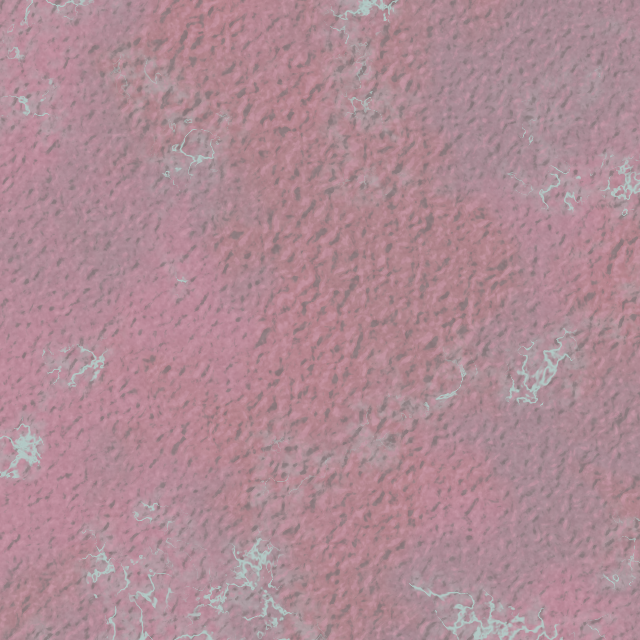
A Shadertoy shader for this texture:

```glsl
const vec3 ROSE = vec3(0.745, 0.552, 0.618);
const vec3 MAUVE = vec3(0.655, 0.550, 0.592);
const vec3 BRICK = vec3(0.705, 0.510, 0.530);
const vec3 SHADOW = vec3(0.520, 0.470, 0.480);
const vec3 LIGHT = vec3(0.785, 0.595, 0.655);
const vec3 HAZE = vec3(0.690, 0.660, 0.675);
const vec3 MINT = vec3(0.700, 0.810, 0.790);

const vec2 GRAIN_DIR = vec2(0.6, 0.8);       // long axis of the grains
const vec2 GRAIN_FREQ = vec2(95.0, 130.0);   // along and across that axis
const vec2 DENT_FREQ = vec2(55.0, 78.0);
const float GRAIN_STEP = 0.0030;
const float DENT_STEP = 0.0045;
const float BROAD_FREQ = 4.5;
const float ROUGH_FREQ = 3.6;
const float PATCH_FREQ = 7.0;
const float VEIN_FREQ = 36.0;
const float VEIN_WIDTH = 0.085;
const float SPECKLE = 0.07;

float hash(vec2 p) {
    return fract(sin(dot(p, vec2(127.1, 311.7))) * 43758.5453);
}

float noise(vec2 p) {
    vec2 i = floor(p), f = fract(p);
    f = f * f * (3.0 - 2.0 * f);
    return mix(mix(hash(i), hash(i + vec2(1, 0)), f.x),
               mix(hash(i + vec2(0, 1)), hash(i + vec2(1, 1)), f.x), f.y);
}

float fbm(vec2 p, int octaves) {
    float sum = 0.0, total = 0.0, amp = 0.5;
    for (int i = 0; i < octaves; i++) {
        sum += amp * noise(p);
        total += amp;
        amp *= 0.5;
        p = mat2(1.6, 1.2, -1.2, 1.6) * p + 7.3;
    }
    return sum / total;
}

// Diagonally stretched surface height
float height(vec2 p, vec2 freq) {
    vec2 across = vec2(GRAIN_DIR.y, -GRAIN_DIR.x);
    return fbm(vec2(dot(p, GRAIN_DIR), dot(p, across)) * freq + 31.0, 3);
}

// Slope of the surface towards the light
float relief(vec2 p, vec2 freq, float reach) {
    vec2 lightStep = reach * vec2(-0.8, 0.6);
    return height(p + lightStep, freq) - height(p - lightStep, freq);
}

void mainImage(out vec4 fragColor, in vec2 fragCoord) {
    vec2 uv = fragCoord / iResolution.y;
    vec2 warp = vec2(fbm(uv * 9.0, 3), fbm(uv * 9.0 + 40.0, 3)) - 0.5;
    vec2 jitter = vec2(noise(uv * 50.0 + 3.0), noise(uv * 50.0 + 71.0)) - 0.5;

    // Broad tones and rough regions
    float broad = fbm((uv + warp * 0.12) * BROAD_FREQ + 12.0, 6);
    float rough = smoothstep(0.48, 0.66, fbm((uv + warp * 0.15) * ROUGH_FREQ + 53.0, 5));
    vec3 color = mix(ROSE, MAUVE, smoothstep(0.32, 0.64, broad));
    color = mix(color, BRICK, 0.1 + 0.6 * rough);

    // Thin pale veins gathered in ragged patches, with haze around them
    float area = fbm((uv + warp * 0.12) * PATCH_FREQ + 64.0, 5);
    float patchMask = smoothstep(0.55, 0.74, area) * (1.0 - 0.7 * rough);
    float haze = smoothstep(0.46, 0.70, area) * smoothstep(0.25, 0.75, fbm(uv * 60.0 + 5.0, 3));
    float ridge = abs(fbm((uv + warp * 0.05) * VEIN_FREQ + 19.0, 4) - 0.5);
    float width = VEIN_WIDTH * patchMask + 0.004;
    float vein = (1.0 - smoothstep(0.0, width, ridge)) * smoothstep(0.03, 0.55, patchMask);
    color = mix(color, HAZE, 0.7 * haze);

    // Side-lit relief: fine grain everywhere, larger dents where rough
    vec2 bumpy = uv + jitter * 0.008;
    float grain = relief(bumpy, GRAIN_FREQ, GRAIN_STEP);
    float dents = relief(bumpy, DENT_FREQ, DENT_STEP);
    float slope = grain * 0.75 + dents * mix(0.15, 0.85, rough);
    color = mix(color, SHADOW, 0.80 * smoothstep(0.02, 0.38, slope));
    color = mix(color, LIGHT, 0.65 * smoothstep(0.02, 0.34, -slope));

    // Fine speckle, then the veins on top
    color += SPECKLE * (fbm(uv * 190.0, 2) - 0.5);
    color = mix(color, MINT, 0.9 * vein);

    fragColor = vec4(color, 1.0);
}
```
